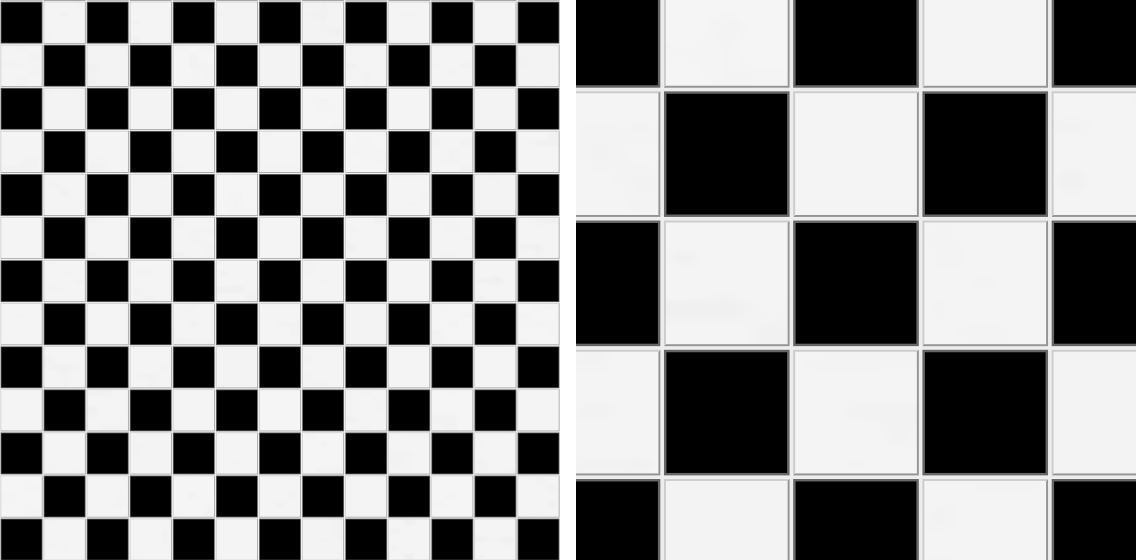
Left: the whole. Right: its middle third, enlarged.
Reproduce this pattern procedurally as a WebGL 1 fragment shader.

```glsl
precision highp float;
// Checkerboard of glossy black and white square tiles with pale grout and thin grey rims.

uniform vec2 u_resolution;

const float TILES = 13.0;         // tiles across and down
const float ROW_SHIFT = 0.026;    // downward shift of the grid, in tiles
const float RIM_END = 0.486;      // half width of a tile with its rim
const float BLACK_HALF = 0.467;   // half width of a black face
const float WHITE_HALF = 0.471;   // half width of a white face

const vec3 BLACK = vec3(0.0);
const vec3 WHITE = vec3(0.957);
const vec3 GROUT = vec3(0.93);
const vec3 BLACK_RIM = vec3(0.40);
const vec3 RIM_LIGHT = vec3(0.80);
const vec3 RIM_SHADE = vec3(0.58);

float hash(vec2 p) {
  vec3 q = fract(vec3(p.xyx) * 0.1031);
  q += dot(q, q.yzx + 33.33);
  return fract((q.x + q.y) * q.z);
}

float valueNoise(vec2 p) {
  vec2 i = floor(p);
  vec2 f = fract(p);
  f = f * f * (3.0 - 2.0 * f);
  float low = mix(hash(i), hash(i + vec2(1.0, 0.0)), f.x);
  float high = mix(hash(i + vec2(0.0, 1.0)), hash(i + 1.0), f.x);
  return mix(low, high, f.y);
}

// Pixel coverage of a centred square of the given half width
float squareCoverage(vec2 p, float halfWidth, float pixel) {
  vec2 inside = clamp((halfWidth - abs(p)) / pixel + 0.5, 0.0, 1.0);
  return inside.x * inside.y;
}

// Faint smudges and a small brightness shift for each white tile
vec3 whiteFace(vec2 p, vec2 id) {
  vec2 seed = id * 17.0 + 40.0;
  float cloud = valueNoise(p * vec2(3.0, 5.0) + seed);
  float smudge = smoothstep(0.6, 1.0, cloud) * hash(id + 71.0);
  float shift = (hash(id + 23.0) - 0.5) * 0.006;
  return WHITE + shift - 0.018 * smudge;
}

// Rims are darker along the right and lower sides
vec3 whiteRim(vec2 p) {
  float side = abs(p.x) > abs(p.y) ? p.x : p.y;
  return mix(RIM_LIGHT, RIM_SHADE, step(0.0, side));
}

void main() {
  vec2 uv = gl_FragCoord.xy / u_resolution;
  float pixel = TILES / min(u_resolution.x, u_resolution.y);

  // Rows are counted from the top
  vec2 grid = vec2(uv.x, 1.0 - uv.y) * TILES - vec2(0.0, ROW_SHIFT);
  vec2 id = floor(grid);
  vec2 p = fract(grid) - 0.5;
  float isWhite = mod(id.x + id.y, 2.0);

  // Layers from grout up to the tile face
  vec3 rim = mix(BLACK_RIM, whiteRim(p), isWhite);
  vec3 face = mix(BLACK, whiteFace(p, id), isWhite);
  float faceHalf = mix(BLACK_HALF, WHITE_HALF, isWhite);

  vec3 color = mix(GROUT, rim, squareCoverage(p, RIM_END, pixel));
  color = mix(color, face, squareCoverage(p, faceHalf, pixel));
  gl_FragColor = vec4(color, 1.0);
}
```
